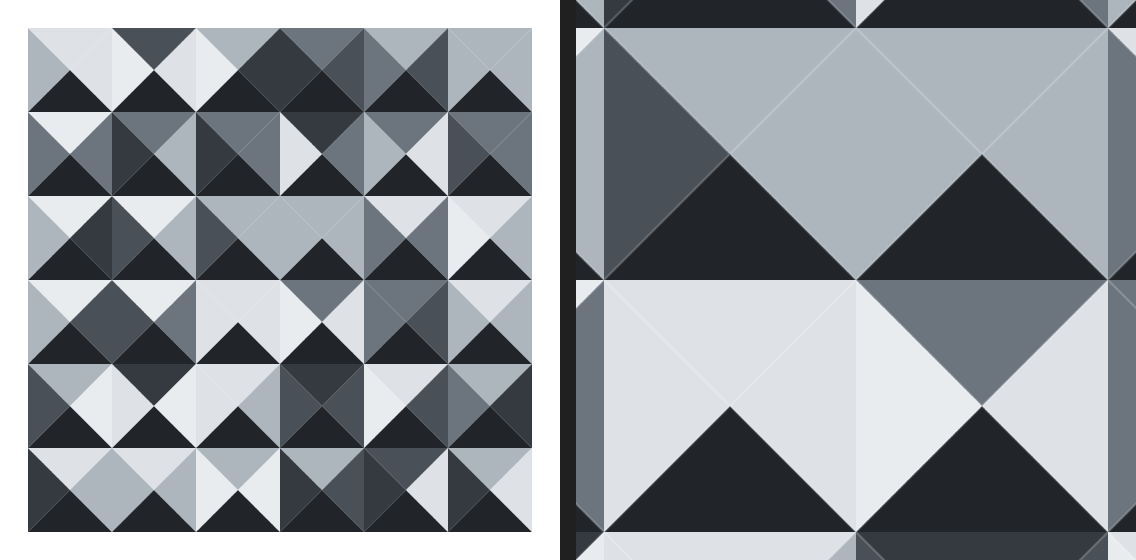
Left, the full canvas; right, a detail of the centre.
Reproduce this pattern procedurally as a Shadertoy shader.

```glsl
const int   CELLS = 6;             // squares across and down
const float MARGIN = 0.05;         // white border, in canvas widths
const float SEAM_WIDTH = 0.0013;   // hairline along the diagonals
const float SEAM_ALPHA = 0.2;
const int   SAMPLES = 4;           // antialiasing grid per pixel side
const int   PRIME = 109;           // one more than the 6 * 6 * 3 shuffled facets
const int   SHUFFLE_SHIFT = 37;
const int   SHUFFLE_ROUNDS = 3;

const vec3 PAPER    = vec3(1.0);
const vec3 FROST    = vec3(0.914, 0.925, 0.937);
const vec3 MIST     = vec3(0.871, 0.886, 0.902);
const vec3 SILVER   = vec3(0.678, 0.710, 0.741);
const vec3 STEEL    = vec3(0.424, 0.459, 0.490);
const vec3 SLATE    = vec3(0.286, 0.314, 0.341);
const vec3 CHARCOAL = vec3(0.204, 0.227, 0.251);
const vec3 INK      = vec3(0.129, 0.145, 0.161);

// Permutes 0..PRIME-1: fifth powers are one-to-one modulo this prime
int shuffle(int n) {
    for (int i = 0; i < SHUFFLE_ROUNDS; i++) {
        int square = n * n % PRIME;
        n = (square * square % PRIME * n + SHUFFLE_SHIFT) % PRIME;
    }
    return n;
}

// Each limit sets how many of the shuffled facets take that shade
vec3 shade(int rank) {
    if (rank < 14) return FROST;
    if (rank < 34) return MIST;
    if (rank < 62) return SILVER;
    if (rank < 80) return STEEL;
    if (rank < 96) return SLATE;
    return CHARCOAL;
}

vec2 toGrid(vec2 uv) {
    return (uv - MARGIN) / (1.0 - 2.0 * MARGIN) * float(CELLS);
}

bool insideGrid(vec2 grid) {
    return all(greaterThanEqual(grid, vec2(0.0)))
        && all(lessThan(grid, vec2(float(CELLS))));
}

// Four triangles per square: ink at the bottom, shuffled greys elsewhere
vec3 facetColor(vec2 uv) {
    vec2 grid = toGrid(uv);
    if (!insideGrid(grid)) return PAPER;

    ivec2 cell = ivec2(floor(grid));
    vec2 p = fract(grid) - 0.5;
    bool vertical = abs(p.y) > abs(p.x);
    if (vertical && p.y < 0.0) return INK;

    int side = vertical ? 1 : (p.x < 0.0 ? 0 : 2);
    return shade(shuffle((cell.y * CELLS + cell.x) * 3 + side));
}

// Coverage of the pale hairline where the triangles meet
float seamCoverage(vec2 uv, float pixel) {
    vec2 grid = toGrid(uv);
    if (!insideGrid(grid)) return 0.0;

    vec2 p = abs(fract(grid) - 0.5);
    float cellSize = (1.0 - 2.0 * MARGIN) / float(CELLS);
    float dist = abs(p.x - p.y) * 0.7071 * cellSize;
    float cover = clamp((0.5 * (SEAM_WIDTH + pixel) - dist) / pixel, 0.0, 1.0);
    return min(cover, SEAM_WIDTH / pixel);
}

void mainImage(out vec4 fragColor, in vec2 fragCoord) {
    vec2 uv = fragCoord / iResolution.xy;

    // Average the facets over the pixel
    vec3 color = vec3(0.0);
    for (int y = 0; y < SAMPLES; y++) {
        for (int x = 0; x < SAMPLES; x++) {
            vec2 offset = (vec2(x, y) + 0.5) / float(SAMPLES) - 0.5;
            color += facetColor(uv + offset / iResolution.xy);
        }
    }
    color /= float(SAMPLES * SAMPLES);

    // Hairline seams
    float seam = SEAM_ALPHA * seamCoverage(uv, 1.0 / iResolution.y);
    fragColor = vec4(mix(color, PAPER, seam), 1.0);
}
```
